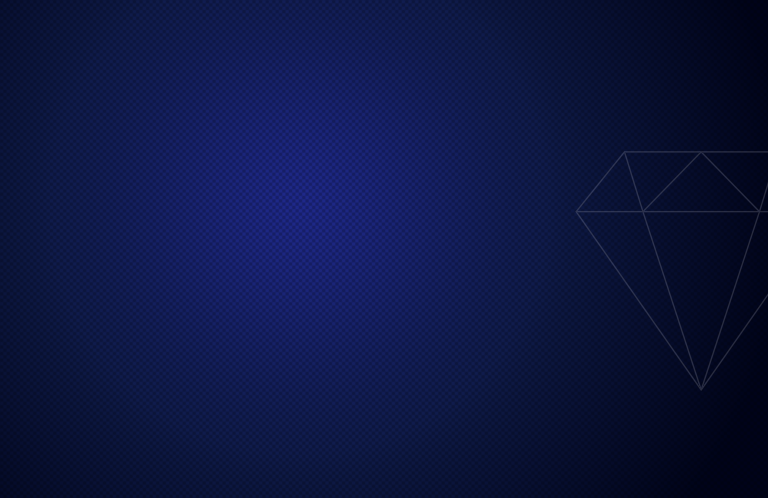
Reproduce this background procedurally as a Shadertoy shader.

```glsl
float segmentDistance(vec2 p, vec2 a, vec2 b) {
    vec2 ab = b - a;
    float t = clamp(dot(p - a, ab) / dot(ab, ab), 0.0, 1.0);
    return length(p - a - ab * t);
}

// Distance to the wire gem, mirrored about its vertical axis
float gemDistance(vec2 p) {
    p.x = abs(p.x - 1.408);
    vec2 top = vec2(0.0, 0.695), crown = vec2(0.154, 0.695);
    vec2 girdle = vec2(0.251, 0.575), inner = vec2(0.117, 0.575);
    vec2 tip = vec2(0.0, 0.217);
    float d = segmentDistance(p, top, crown);
    d = min(d, segmentDistance(p, crown, girdle));
    d = min(d, segmentDistance(p, girdle, vec2(0.0, 0.575)));
    d = min(d, segmentDistance(p, girdle, tip));
    d = min(d, segmentDistance(p, crown, inner));
    d = min(d, segmentDistance(p, inner, top));
    return min(d, segmentDistance(p, inner, tip));
}

// Radial fall-off from royal blue to near black
vec3 glow(vec2 p) {
    float r = length(p - vec2(0.602, 0.588));
    vec3 color = mix(vec3(0.105, 0.14, 0.48), vec3(0.05, 0.092, 0.25), smoothstep(-0.08, 0.6, r) * 1.04 - 0.04);
    return mix(color, vec3(0.0, 0.012, 0.09), clamp((r - 0.5) / 0.48, 0.0, 1.0));
}

void mainImage(out vec4 fragColor, in vec2 fragCoord) {
    vec2 p = fragCoord / iResolution.y;
    float pixel = 1.0 / iResolution.y;
    vec3 color = glow(p);

    // Fine soft checkerboard weave
    vec2 wave = sin(p * 3.14159 * 150.0);
    color *= 1.0 + 0.13 * clamp(wave.x * wave.y * 1.8, -1.0, 1.0);

    // Faint gem outline
    float line = 1.0 - smoothstep(0.0, 0.0007 + pixel, gemDistance(p));
    color = mix(color, vec3(0.8, 0.8, 0.85), 0.19 * line);

    fragColor = vec4(color, 1.0);
}
```
